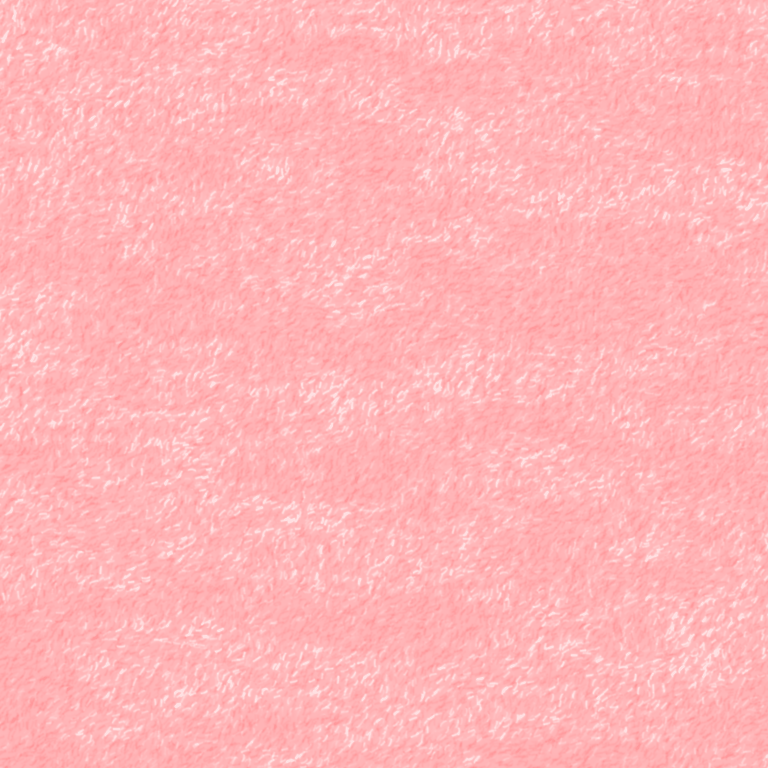
This texture is drawn by a Shadertoy shader. Its source:

```glsl
// Soft pink brushed fleece: short slanted fibres with pale, horizontally drawn patches.

const float CELLS = 112.0;          // fibre cells across the canvas
const int FIBRES_PER_CELL = 3;
const float FIBRE_HALF_LENGTH = 0.0046;
const float FIBRE_WIDTH = 0.0017;
const float MAIN_SLANT = 0.82;      // radians above the horizontal
const vec3 DEEP_PINK = vec3(1.0, 0.60, 0.61);
const vec3 PALE_PINK = vec3(1.0, 0.88, 0.885);

float hash(vec2 p) {
    return fract(sin(dot(p, vec2(127.1, 311.7))) * 43758.5453);
}

float valueNoise(vec2 p) {
    vec2 cell = floor(p);
    vec2 f = fract(p);
    f = f * f * (3.0 - 2.0 * f);
    float low = mix(hash(cell), hash(cell + vec2(1.0, 0.0)), f.x);
    float high = mix(hash(cell + vec2(0.0, 1.0)), hash(cell + 1.0), f.x);
    return mix(low, high, f.y);
}

float fbm(vec2 p) {
    float sum = 0.0;
    float weight = 0.5;
    for (int i = 0; i < 4; i++) {
        sum += weight * valueNoise(p);
        p = p * 2.03 + vec2(17.3, 9.1);
        weight *= 0.5;
    }
    return sum / 0.9375;
}

// Soft coverage of one slightly bent fibre centred on the origin
float fibre(vec2 p, float angle, float halfLength, float bend) {
    float c = cos(angle);
    float s = sin(angle);
    vec2 q = vec2(c * p.x + s * p.y, c * p.y - s * p.x);
    q.y += bend * q.x * q.x;
    float d = length(vec2(max(abs(q.x) - halfLength, 0.0), q.y)) / FIBRE_WIDTH;
    return exp(-d * d);
}

// Sum of light and dark fibres; highlight sets the strength of the light ones
float fibrePile(vec2 p, float slant, float highlight) {
    vec2 home = floor(p * CELLS);
    float sum = 0.0;
    for (int y = -1; y <= 1; y++) {
        for (int x = -1; x <= 1; x++) {
            for (int k = 0; k < FIBRES_PER_CELL; k++) {
                vec2 cell = home + vec2(x, y);
                vec2 seed = cell + float(k) * vec2(37.7, 71.3);
                vec2 centre = (cell + vec2(hash(seed + 0.13), hash(seed + 5.37))) / CELLS;
                float angle = slant + 1.3 * (hash(seed + 11.71) - 0.5);
                float halfLength = FIBRE_HALF_LENGTH * mix(0.5, 1.0, hash(seed + 19.19));
                float bend = 90.0 * (hash(seed + 23.41) - 0.5);
                float tone = highlight * pow(hash(seed + 31.83), 3.0) - 0.041;
                sum += tone * fibre(p - centre, angle, halfLength, bend);
            }
        }
    }
    return sum;
}

void mainImage(out vec4 fragColor, in vec2 fragCoord) {
    vec2 p = fragCoord / iResolution.y;

    // Broad patches and thin rows, both drawn out sideways
    float patches = smoothstep(0.28, 0.74, fbm(p * vec2(9.0, 25.0) + 3.7));
    float rows = valueNoise(p * vec2(12.0, 85.0) + 41.0) - 0.5;

    // Fibre direction drifts gently over the cloth
    float slant = MAIN_SLANT + 1.0 * (valueNoise(p * vec2(22.0, 34.0) + 8.3) - 0.5);

    float green = 0.712 + 0.012 * (patches - 0.5) + 0.014 * rows;
    green += fibrePile(p, slant, 0.10 + 0.13 * patches);

    float lightness = (green - DEEP_PINK.g) / (PALE_PINK.g - DEEP_PINK.g);
    fragColor = vec4(mix(DEEP_PINK, PALE_PINK, clamp(lightness, 0.0, 1.0)), 1.0);
}
```
